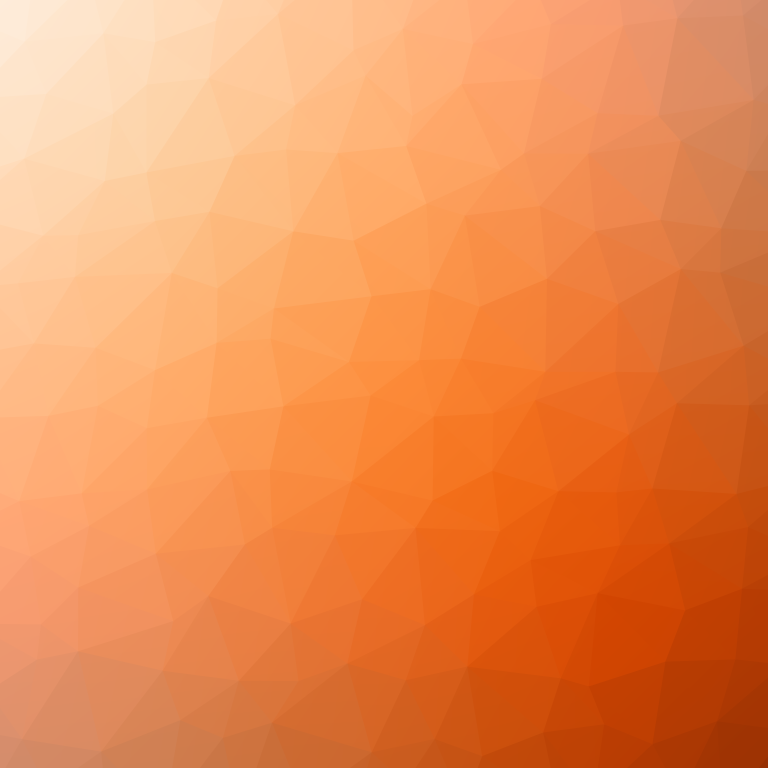
Give the GLSL for this background, as a Shadertoy shader.

```glsl
const float CELLS = 12.0;       // mesh cells across the canvas
const float JITTER = 0.66;      // vertex scatter, as a share of a cell
const float FLATNESS = 0.8;     // 1 = flat facets, 0 = smooth gradient
const float RAMP_START = 0.075; // ramp position at the top left
const float RAMP_END = 0.92;    // ramp position at the bottom right
const float GAMMA = 2.2;

const int STOPS = 9;
const vec3 RAMP[STOPS] = vec3[STOPS](
    vec3(1.000, 0.961, 0.922), vec3(0.996, 0.902, 0.808),
    vec3(0.992, 0.816, 0.635), vec3(0.992, 0.682, 0.420),
    vec3(0.992, 0.553, 0.235), vec3(0.945, 0.412, 0.075),
    vec3(0.851, 0.282, 0.004), vec3(0.651, 0.212, 0.012),
    vec3(0.498, 0.153, 0.016));

// Linear RGB to white-normalised XYZ, by columns
const mat3 RGB_TO_XYZ = mat3(
    0.4339, 0.2126, 0.0177,
    0.3762, 0.7152, 0.1095,
    0.1899, 0.0722, 0.8728);

// Cube-root XYZ blends evenly to the eye, as Lab does
vec3 toPerceptual(vec3 rgb) {
    return pow(RGB_TO_XYZ * pow(rgb, vec3(GAMMA)), vec3(1.0 / 3.0));
}

vec3 fromPerceptual(vec3 v) {
    vec3 linearRgb = inverse(RGB_TO_XYZ) * (v * v * v);
    return pow(max(linearRgb, 0.0), vec3(1.0 / GAMMA));
}

vec3 ramp(float t) {
    float s = clamp(t, 0.0, 1.0) * float(STOPS - 1);
    int i = min(int(s), STOPS - 2);
    return toPerceptual(mix(RAMP[i], RAMP[i + 1], s - float(i)));
}

// Equal blend of a ramp running right and a ramp running down
vec3 gradientColor(vec2 uv) {
    vec2 t = mix(vec2(RAMP_START), vec2(RAMP_END), vec2(uv.x, 1.0 - uv.y));
    return fromPerceptual(0.5 * (ramp(t.x) + ramp(t.y)));
}

vec2 hash22(vec2 p) {
    vec3 q = fract(p.xyx * vec3(0.1031, 0.1030, 0.0973));
    q += dot(q, q.yzx + 33.33);
    return fract((q.xx + q.yz) * q.zy);
}

vec2 meshVertex(vec2 cell) {
    return cell + 0.5 + JITTER * (hash22(cell + 37.0) - 0.5);
}

// Signed distance to an edge, positive on its left
float edgeDistance(vec2 p, vec2 a, vec2 b) {
    vec2 e = normalize(b - a);
    return e.x * (p.y - a.y) - e.y * (p.x - a.x);
}

// Adds one counter-clockwise facet: colour in rgb, coverage in a
void addFacet(inout vec4 sum, vec2 p, vec2 a, vec2 b, vec2 c, float pixel) {
    float inside = min(edgeDistance(p, a, b),
                   min(edgeDistance(p, b, c), edgeDistance(p, c, a)));
    float coverage = clamp(inside / pixel + 0.5, 0.0, 1.0);
    if (coverage > 0.0) {
        vec2 samplePoint = mix(p, (a + b + c) / 3.0, FLATNESS);
        sum += coverage * vec4(gradientColor(samplePoint / CELLS), 1.0);
    }
}

void mainImage(out vec4 fragColor, in vec2 fragCoord) {
    vec2 p = CELLS * fragCoord / iResolution.xy;
    float pixel = CELLS / min(iResolution.x, iResolution.y);
    vec4 sum = vec4(0.0);

    // Test the quads around this point, each cut along its shorter diagonal
    vec2 home = floor(p - 0.5);
    for (int y = -1; y <= 1; y++) {
        for (int x = -1; x <= 1; x++) {
            vec2 cell = home + vec2(x, y);
            vec2 a = meshVertex(cell);
            vec2 b = meshVertex(cell + vec2(1.0, 0.0));
            vec2 c = meshVertex(cell + vec2(1.0, 1.0));
            vec2 d = meshVertex(cell + vec2(0.0, 1.0));
            if (distance(a, c) < distance(b, d)) {
                addFacet(sum, p, a, b, c, pixel);
                addFacet(sum, p, a, c, d, pixel);
            } else {
                addFacet(sum, p, a, b, d, pixel);
                addFacet(sum, p, b, c, d, pixel);
            }
        }
    }
    fragColor = vec4(sum.rgb / max(sum.a, 1e-4), 1.0);
}
```
